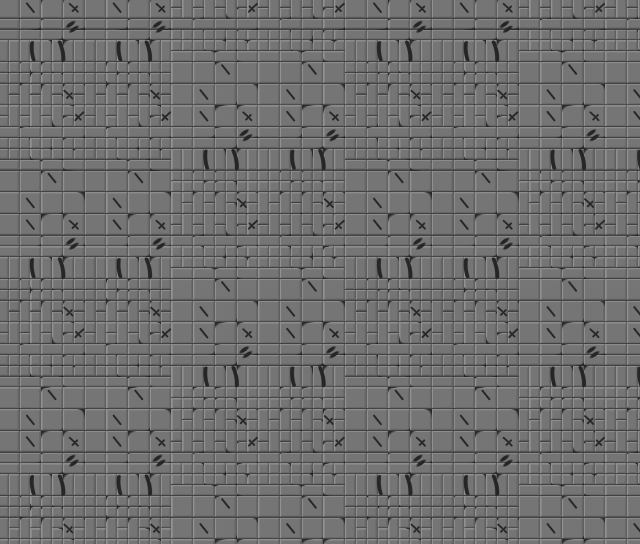
A WebGL 2 fragment shader for this pattern:

```glsl
#version 300 es
precision highp float;
// Worn grey stone paving: 8 x 20 unit blocks of slabs, bricks, planks and setts,
// paired into columns that alternate by half a block in height.
// Each stone is a bevelled rectangle; chips come from a hash, cracks from segments.
uniform vec2 u_resolution;
out vec4 fragColor;

vec3 hash3(vec2 p) {
    vec3 v = fract(p.xyx * vec3(0.1031, 0.1030, 0.0973));
    v += dot(v, v.yxz + 33.33);
    return fract((v.xxy + v.yzz) * v.zyx);
}

// Stone size at a point of the block, y counted downwards
vec2 stoneSize(vec2 q) {
    float row = floor(q.y);
    bool odd = mod(floor(q.x), 2.0) > 0.5;
    if (row < 6.0) return vec2(2.0);
    if (row < 8.0 || row == 16.0 || row == 19.0) return vec2(2.0, 1.0);
    if (row < 10.0) return vec2(1.0, 2.0);
    if (row >= 12.0 && row < 14.0 && !odd) return vec2(1.0, 2.0);
    if (row >= 14.0 && row < 16.0 && odd) return vec2(1.0, 2.0);
    return vec2(1.0);
}

float segment(vec2 p, vec2 a, vec2 b) {
    vec2 ab = b - a;
    return length(p - a - ab * clamp(dot(p - a, ab) / dot(ab, ab), 0.0, 1.0));
}

// Three-armed crack
float branch(vec2 p) {
    float d = segment(p, vec2(-0.38, -0.36), vec2(0.02, 0.0));
    d = min(d, segment(p, vec2(0.02, 0.0), vec2(0.36, 0.36)));
    return min(d, segment(p, vec2(-0.12, 0.3), vec2(0.3, -0.12)));
}

// Coverage of a soft dark mark
float ink(float d, float width, float px) {
    return 1.0 - smoothstep(width - px * 0.6, width + px * 0.8, d);
}

// Coverage of a band along an edge
float band(float d, float width, float px) {
    return 1.0 - smoothstep(width - px * 0.5, width + px * 0.5, d);
}

void main() {
    // Block coordinates
    float px = 50.15 / u_resolution.y;
    vec2 p = gl_FragCoord.xy * px;
    p = vec2(p.x + 0.19, 54.43 - p.y);
    p.y += 10.0 * mod(floor(p.x / 16.0), 2.0);
    vec2 q = mod(p, vec2(8.0, 20.0));

    vec2 size = stoneSize(q);
    vec2 origin = floor(q / size) * size;
    vec2 f = q - origin;
    vec2 far = size - f;

    // Bevel: lit left and top, shaded right and bottom
    float grey = 0.46;
    grey = mix(grey, 0.41, band(min(far.x, far.y), 0.2, px));
    grey = mix(grey, 0.57, max(band(f.x, 0.11, px), 0.8 * band(f.y, 0.11, px)));
    grey = mix(grey, 0.37, band(far.x, 0.09, px));
    grey = mix(grey, 0.26, band(far.y, 0.10, px));

    // Chipped corners, with the first two units of each block left sound
    vec3 h = hash3(origin + 7.0);
    float wear = 0.0;
    if (origin.x > 1.5 && h.x < 0.58) {
        vec2 corner = step(vec2(0.5), h.yz) * size;
        vec2 reach = size * mix(vec2(0.35, 0.2), vec2(0.75, 0.55), fract(h.zy * 7.0));
        vec2 e = sqrt(abs(f - corner) / reach);
        wear = 0.95 * (1.0 - smoothstep(0.72, 1.12, e.x + e.y));
    }

    // Cracks in the slabs and in two upright stones
    vec2 id = origin / 2.0;
    vec2 mid = f - size * 0.5;
    if ((id.x == 2.0 && id.y == 0.0) || (id.x == 1.0 && (id.y == 1.0 || id.y == 2.0))) {
        mid.y += id.y == 0.0 ? 0.3 : 0.0;
        wear = max(wear, ink(segment(mid, vec2(-0.33, -0.4), vec2(0.3, 0.38)), 0.08, px));
    }
    if (origin == vec2(6.0, 4.0) || origin == vec2(6.0, 12.0))
        wear = max(wear, ink(branch(mid), 0.075, px));
    if (origin == vec2(7.0, 14.0))
        wear = max(wear, ink(branch(mid * vec2(-1.0, 1.0)), 0.075, px));

    // Eroded sides of two planks
    float bend = 0.14 * (q.y - 9.0) * (q.y - 9.0);
    float side = segment(q - vec2(bend, 0.0), vec2(3.06, 8.25), vec2(3.2, 9.75));
    side = min(side, segment(q + vec2(bend, 0.0), vec2(5.8, 8.2), vec2(6.12, 9.8)));
    wear = max(wear, ink(side, 0.17, px));

    // Knot: two slanted gouges across the bricks
    vec2 k = mat2(0.82, 0.57, -0.57, 0.82) * (q - vec2(6.85, 6.75));
    k = vec2(k.x, abs(k.y) - 0.27) / vec2(0.48, 0.17);
    wear = max(wear, 1.0 - smoothstep(0.65, 1.35, length(k)));

    grey = mix(grey, 0.15, wear);
    fragColor = vec4(vec3(grey), 1.0);
}
```
